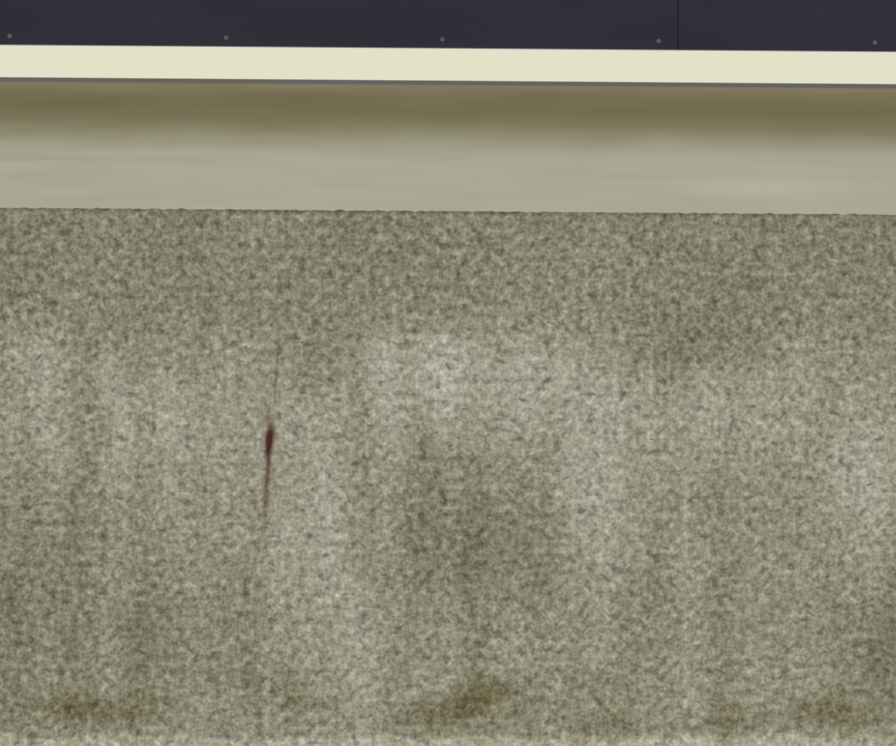
Write a WebGL 2 fragment shader that draws this texture.

```glsl
#version 300 es
precision highp float;

#define TILT 0.0078
#define BAR_EDGE 0.9400
#define STRIP_EDGE 0.8965
#define LEDGE_TOP 0.8905
#define WALL_TOP 0.7215
#define GRAIN_SCALE 105.0
#define GRAIN_GAIN 0.20
#define PIT_GAIN 0.42
#define STAIN_GAIN 0.085

uniform vec2 u_resolution;
out vec4 fragColor;

const vec3 BAR = vec3(0.19, 0.188, 0.22);
const vec3 CREAM = vec3(0.89, 0.885, 0.79);
const vec3 LEDGE_GREY = vec3(0.665, 0.66, 0.585);
const vec3 LEDGE_BROWN = vec3(0.455, 0.425, 0.315);
const vec3 STUCCO = vec3(0.555, 0.545, 0.468);
const vec3 MOSS = vec3(0.36, 0.33, 0.20);
const vec3 PIT = vec3(0.30, 0.29, 0.28);
const vec3 RUST = vec3(0.25, 0.13, 0.11);

vec2 gradientAt(vec2 cell) {
    vec3 q = fract(cell.xyx * vec3(0.1031, 0.1030, 0.0973));
    q += dot(q, q.yzx + 33.33);
    return fract((q.xx + q.yz) * q.zy) * 2.0 - 1.0;
}

// Gradient noise, roughly -0.7 to 0.7
float noise(vec2 p) {
    vec2 i = floor(p), f = p - i;
    vec2 w = f * f * f * (f * (f * 6.0 - 15.0) + 10.0);
    vec2 e = vec2(1.0, 0.0);
    float low = mix(dot(gradientAt(i), f), dot(gradientAt(i + e), f - e), w.x);
    float high = mix(dot(gradientAt(i + e.yx), f - e.yx), dot(gradientAt(i + 1.0), f - 1.0), w.x);
    return mix(low, high, w.y);
}

float fbm(vec2 p) {
    float sum = 0.0, amp = 0.6;
    for (int i = 0; i < 4; i++) {
        sum += amp * noise(p);
        p = mat2(1.6, 1.2, -1.2, 1.6) * p + 7.3;
        amp *= 0.55;
    }
    return sum;
}

float blob(vec2 p, vec2 centre, vec2 radius) {
    vec2 d = (p - centre) / radius;
    return exp(-dot(d, d));
}

float above(float h, float level, float soft) {
    return smoothstep(level - soft, level + soft, h);
}

// Broad pale and dark weathering of the wall
float weathering(vec2 p) {
    vec2 q = p + 0.035 * vec2(fbm(p * 9.0), fbm(p * 9.0 + 40.0));
    float pale = blob(q, vec2(0.63, 0.49), vec2(0.17, 0.085))
        + 0.8 * blob(q, vec2(0.43, 0.25), vec2(0.065, 0.20))
        + 0.8 * blob(q, vec2(0.80, 0.33), vec2(0.07, 0.15))
        + 0.7 * blob(q, vec2(0.18, 0.45), vec2(0.20, 0.10))
        + 0.8 * blob(q, vec2(1.16, 0.34), vec2(0.06, 0.16))
        + 0.6 * blob(q, vec2(0.98, 0.44), vec2(0.15, 0.08));
    float dark = 0.8 * blob(q, vec2(0.63, 0.29), vec2(0.11, 0.10))
        + 0.8 * blob(q, vec2(0.43, 0.51), vec2(0.05, 0.05))
        + 0.7 * blob(q, vec2(0.93, 0.53), vec2(0.11, 0.03))
        + 0.6 * blob(q, vec2(0.24, 0.17), vec2(0.13, 0.09))
        + 0.9 * blob(q, vec2(1.20, 0.14), vec2(0.07, 0.09))
        + 0.7 * blob(q, vec2(0.03, 0.20), vec2(0.08, 0.13))
        + 0.6 * blob(q, vec2(0.12, 0.39), vec2(0.025, 0.12));
    float upperBand = above(q.y, 0.555, 0.035);
    float streaks = noise(vec2(q.x * 24.0, q.y * 2.5)) * (1.0 - upperBand);
    return pale - dark - 0.45 * upperBand + 0.8 * streaks + 0.6 * fbm(p * 7.0);
}

vec3 wall(vec2 p, float h) {
    float stain = weathering(p);
    vec3 col = STUCCO + STAIN_GAIN * stain * vec3(1.0, 1.02, 1.13);

    // Mossy blotches gather near the foot
    float foot = blob(p, vec2(p.x, 0.055), vec2(1.0, 0.035));
    float moss = foot * smoothstep(-0.02, 0.40, noise(p * vec2(7.0, 14.0) + 3.0));
    moss += 0.5 * blob(p, vec2(0.67, 0.055), vec2(0.05, 0.03));
    moss += 0.5 * blob(p, vec2(0.415, 0.057), vec2(0.04, 0.015));
    moss += 0.5 * blob(p, vec2(0.19, 0.055), vec2(0.05, 0.018));
    col = mix(col, MOSS, 0.6 * clamp(moss, 0.0, 1.0));
    col += 0.09 * (1.0 - above(p.y + 0.01 * noise(p * 20.0), 0.012, 0.006));

    // Pebbly relief with small shadowed pits
    vec2 g = p * GRAIN_SCALE;
    float relief = noise(g) + 0.7 * noise(g * 2.1 + 17.0);
    float clumps = noise(p * vec2(38.0, 62.0) + 9.0);
    col += GRAIN_GAIN * relief * vec3(1.0, 0.99, 0.94) + 0.07 * clumps;
    float pits = smoothstep(0.16, 0.52, noise(g * vec2(0.85, 1.1) + 71.0) - 0.2 * clumps);
    col = mix(col, PIT, PIT_GAIN * pits);

    // Rust mark, its long drip and a faint crack above
    float x = p.x - 0.361 - 0.06 * (p.y - 0.41) + 0.002 * noise(p * 60.0);
    float drip = exp(-x * x / 0.000014) * above(p.y, 0.32, 0.07) * (1.0 - above(p.y, 0.42, 0.01));
    float mark = blob(vec2(x, p.y), vec2(0.0, 0.415), vec2(0.006, 0.020));
    float crack = blob(vec2(x, p.y), vec2(0.004, 0.50), vec2(0.002, 0.05));
    col = mix(col, RUST, clamp(0.65 * drip + 0.75 * mark + 0.3 * crack, 0.0, 0.9));
    return col * (1.0 - 0.20 * above(h, WALL_TOP - 0.003, 0.004));
}

vec3 ledge(vec2 p, float h) {
    float cloud = fbm(p * vec2(4.0, 9.0));
    float grime = smoothstep(0.785, 0.858, h + 0.022 * cloud);
    vec3 col = mix(LEDGE_GREY, LEDGE_BROWN, grime);
    col += 0.06 * above(h, 0.882, 0.012);
    col += 0.025 * noise(p * vec2(6.0, 70.0)) + 0.02 * cloud;
    col -= 0.025 * blob(p, vec2(p.x, 0.788), vec2(1.0, 0.004)) * (1.0 - above(p.x, 0.25, 0.2));
    return col + 0.035 * blob(p, vec2(1.0, 0.748), vec2(0.12, 0.012));
}

vec3 bar(vec2 p, float h) {
    vec3 col = BAR + 0.025 * fbm(p * vec2(5.0, 18.0));
    vec2 rivet = vec2(mod(p.x - 0.158, 0.29) - 0.145, h - 0.952);
    col += 0.16 * (1.0 - above(length(rivet), 0.003, 0.0015));
    return col - 0.05 * (1.0 - above(abs(p.x - 0.909), 0.001, 0.001));
}

void main() {
    vec2 p = gl_FragCoord.xy / u_resolution.y;
    float h = p.y + TILT * p.x;
    float soft = 1.0 / u_resolution.y;
    float ragged = 0.003 * noise(vec2(p.x * 80.0, 2.0));

    vec3 col = mix(wall(p, h), ledge(p, h), above(h + ragged, WALL_TOP, soft));
    col = mix(col, vec3(0.40, 0.39, 0.37), above(h, LEDGE_TOP, 0.002));
    col = mix(col, CREAM, above(h, STRIP_EDGE, soft));
    col = mix(col, bar(p, h), above(h, BAR_EDGE, soft * 1.3));
    fragColor = vec4(clamp(col, 0.0, 1.0), 1.0);
}
```
